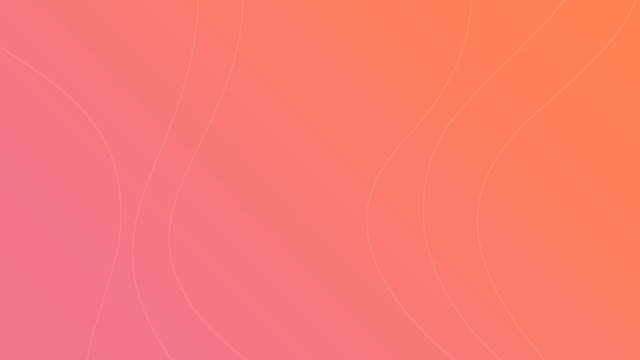
Reproduce this background procedurally as a WebGL 2 fragment shader.

```glsl
#version 300 es
precision highp float;

uniform vec2 u_resolution;
out vec4 fragColor;

float hash(vec2 cell) {
  return fract(sin(dot(cell, vec2(127.1, 311.7))) * 43758.5453);
}

// Cubic between two knots; a knot holds x, height and slope dx/dy
float hermite(vec3 a, vec3 b, float y) {
  float span = b.y - a.y;
  float t = (y - a.y) / span;
  float s = 1.0 - t;
  float ends = a.x * s * s * (1.0 + 2.0 * t) + b.x * t * t * (1.0 + 2.0 * s);
  return ends + span * t * s * (a.z * s - b.z * t);
}

// Coverage of a hairline strand running from top to foot
float strand(vec2 p, vec3 top, vec3 bend, vec3 waist, vec3 foot) {
  float x = p.y > bend.y ? hermite(bend, top, p.y)
          : p.y > waist.y ? hermite(waist, bend, p.y)
          : hermite(foot, waist, p.y);
  float offset = p.x - x;
  float pixel = 1.0 / u_resolution.y;
  float steepness = length(vec2(dFdx(offset), dFdy(offset))) / pixel;
  float dist = abs(offset) / max(steepness, 1.0);
  return 1.0 - smoothstep(0.0, max(pixel, 0.0033), dist);
}

void main() {
  vec2 p = gl_FragCoord.xy / u_resolution.y;
  float aspect = u_resolution.x / u_resolution.y;

  // Diagonal wash from pink to orange, easing at both corners
  vec3 pink = vec3(0.957, 0.453, 0.56);
  vec3 orange = vec3(1.0, 0.508, 0.333);
  float diagonal = (p.x + p.y) / (aspect + 1.0);
  vec3 color = mix(pink, orange, smoothstep(0.0, 1.0, diagonal));

  // Muted diagonal band with a slightly ragged border
  float ragged = diagonal + 0.012 * (hash(floor(p * 54.0)) - 0.5);
  float band = smoothstep(0.392, 0.404, ragged) * (1.0 - smoothstep(0.425, 0.465, ragged));
  color -= band * vec3(0.014, 0.003, 0.008);

  // Left group of strands
  float lines = strand(p, vec3(-0.25, 1.0, -2.1), vec3(0.255, 0.664, -0.75),
                       vec3(0.336, 0.398, 0.0), vec3(0.243, 0.0, 0.15));
  lines = max(lines, strand(p, vec3(0.551, 1.0, 0.02), vec3(0.44, 0.567, 0.43),
                            vec3(0.368, 0.294, 0.0), vec3(0.477, 0.0, -0.7)));
  lines = max(lines, strand(p, vec3(0.674, 1.0, -0.02), vec3(0.556, 0.602, 0.49),
                            vec3(0.47, 0.34, 0.0), vec3(0.685, 0.0, -1.35)));

  // Right group of strands
  lines = max(lines, strand(p, vec3(1.308, 1.0, 0.0), vec3(1.134, 0.623, 0.92),
                            vec3(1.0185, 0.394, 0.0), vec3(1.262, 0.0, -1.2)));
  lines = max(lines, strand(p, vec3(1.567, 1.0, 0.75), vec3(1.273, 0.6875, 0.85),
                            vec3(1.176, 0.41, 0.0), vec3(1.389, 0.0, -1.05)));
  lines = max(lines, strand(p, vec3(1.766, 1.0, 0.35), vec3(1.481, 0.678, 1.1),
                            vec3(1.326, 0.387, 0.0), vec3(1.512, 0.0, -0.85)));

  vec3 cream = vec3(1.0, 0.9, 0.8);
  fragColor = vec4(mix(color, cream, 0.145 * lines), 1.0);
}
```
